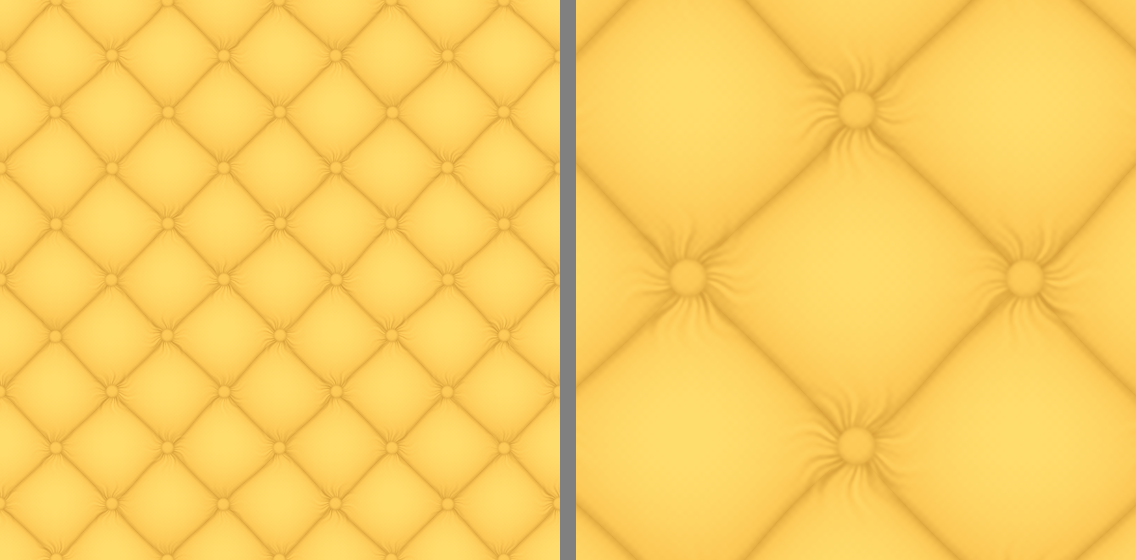
Left, the full canvas; right, a detail of the centre.
Give the GLSL for this texture, as a Shadertoy shader.

```glsl
// Button-tufted yellow upholstery: puffed diamond cushions between diagonal seams.
// Rotated lattice coordinates give the cushions and seams; each lattice corner
// holds a button with its own radiating pleats. Hashes and sines wrap at the edges.

#define REPEATS 5.0          // diamonds across and down
#define BUTTON_RADIUS 0.056  // in repeats
#define BUTTON_JITTER 0.012
#define SEAM_WIDTH 0.020
#define SEAM_WOBBLE 0.007
#define PLEAT_REACH 0.27
#define PLEAT_DEPTH 0.17
#define WEAVE_COUNT 150.0    // threads per canvas, whole number
#define WEAVE_DEPTH 0.022
#define SEAM_COLOR vec3(0.86, 0.64, 0.23)
#define BODY_COLOR vec3(0.99, 0.785, 0.335)
#define LIGHT_COLOR vec3(1.0, 0.865, 0.425)

const float TAU = 6.2831853;

// Three random values from an integer lattice id
vec3 hash3(vec2 id) {
    vec3 q = fract(vec3(id.xyx) * vec3(0.1031, 0.1030, 0.0973) + 0.137);
    q += dot(q, q.yxz + 33.33);
    return fract((q.xxy + q.yzz) * q.zyx);
}

// Id of a lattice point on the half-repeat grid, wrapped over the canvas
vec2 wrapId(vec2 position) {
    return floor(2.0 * mod(position + 0.25, REPEATS));
}

// Rotated lattice to canvas repeats
vec2 fromLattice(vec2 l) {
    return 0.5 * vec2(l.x + l.y, l.x - l.y);
}

// Cushion shade: rounded dome, darker underside, thin stitched valley
float cushion(vec2 lattice) {
    vec2 cell = floor(lattice + 0.5);
    vec2 f = lattice - cell;
    vec2 arch = max(1.0 - 4.0 * f * f, 0.0);
    float dome = sqrt(arch.x * arch.y);
    float seamDist = (0.5 - max(abs(f.x), abs(f.y))) * 0.7071;
    float shade = 0.18 + 0.82 * dome;
    shade += 0.14 * (f.x - f.y) * smoothstep(0.0, 0.08, seamDist);
    shade -= 0.10 * exp(-pow(seamDist / SEAM_WIDTH, 2.0));
    return shade + 0.04 * (hash3(wrapId(fromLattice(cell)) + 17.0).x - 0.5);
}

// Pleats fanning out from a button, uneven in strength and direction
float pleats(vec2 d, vec3 rnd) {
    float r = length(d);
    float angle = atan(d.y, d.x) + 0.12 * sin(r * 30.0 + rnd.x * TAU);
    float folds = sin(angle * 17.0 + rnd.x * TAU) * sin(angle * 5.0 + rnd.y * TAU)
                + 0.6 * sin(angle * 26.0 + rnd.z * TAU) * sin(angle * 3.0 + rnd.x * 9.0);
    float fade = smoothstep(BUTTON_RADIUS * 0.8, BUTTON_RADIUS * 1.5, r)
               * (1.0 - smoothstep(0.07, PLEAT_REACH, r));
    return folds * fade * mix(0.35, 1.0, rnd.y);
}

// Fine cloth threads with slow, uneven streaks
float weave(vec2 uv) {
    vec2 thread = sin(TAU * WEAVE_COUNT * uv);
    vec2 streak = sin(TAU * 61.0 * uv + 2.0 * sin(TAU * 7.0 * uv))
                * sin(TAU * 4.0 * uv.yx + 3.0 * sin(TAU * 3.0 * uv));
    return thread.x * thread.y + 0.35 * (streak.x + streak.y);
}

void mainImage(out vec4 fragColor, in vec2 fragCoord) {
    vec2 uv = fragCoord / iResolution.xy;
    vec2 p = uv * REPEATS;
    float pixel = REPEATS / iResolution.y;

    // Cushions with slightly wandering seams
    vec2 wobble = sin(TAU * (3.0 * uv.yx + vec2(0.1, 0.6)))
                + sin(TAU * (8.0 * uv.yx + 2.0 * uv + vec2(0.4, 0.2)));
    vec2 w = p + SEAM_WOBBLE * wobble;
    float shade = cushion(vec2(w.x + w.y, w.x - w.y));

    // Nearest button and its pleats
    vec2 center = fromLattice(floor(vec2(p.x + p.y, p.x - p.y)) + 0.5);
    vec3 rnd = hash3(wrapId(center));
    vec2 d = p - center - BUTTON_JITTER * (rnd.xy - 0.5);
    float r = length(d);
    shade += PLEAT_DEPTH * pleats(d, rnd);

    // Button: dark contact ring, then a small lit dome
    float ring = (r - BUTTON_RADIUS) / 0.014;
    float face = 0.54 - 0.16 * pow(r / BUTTON_RADIUS, 4.0)
               + 1.3 * dot(d, vec2(-0.4, 0.9));
    float cover = 1.0 - smoothstep(-1.0, 1.0, (r - BUTTON_RADIUS) / max(pixel, 0.006));
    shade = mix(shade, face, cover) - 0.11 * exp(-ring * ring);

    shade = clamp(shade + WEAVE_DEPTH * weave(uv), 0.0, 1.0);
    vec3 color = mix(SEAM_COLOR, BODY_COLOR, min(shade * 2.0, 1.0));
    color = mix(color, LIGHT_COLOR, max(shade * 2.0 - 1.0, 0.0));
    fragColor = vec4(color, 1.0);
}
```
